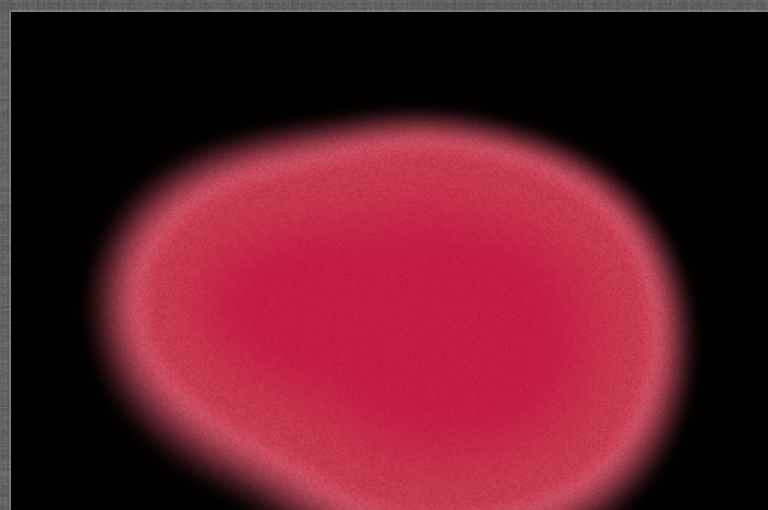
This background is drawn by a Shadertoy shader. Its source:

```glsl
float hash(vec2 cell) {
    return fract(sin(dot(cell, vec2(12.9898, 78.233))) * 43758.5453);
}

// Approximate signed distance to a smooth blob with a harmonic radius
float blobDistance(vec2 p) {
    vec2 harmonics[5] = vec2[5](
        vec2(-0.0115, -0.0070), vec2(0.0680, -0.0215), vec2(-0.0215, 0.0117),
        vec2(0.0121, -0.0068), vec2(-0.0059, 0.0031));
    float angle = atan(p.y, p.x);
    float radius = 0.43;
    float slope = 0.0;
    for (int i = 0; i < 5; i++) {
        float k = float(i + 1);
        vec2 wave = vec2(cos(k * angle), sin(k * angle));
        radius += dot(harmonics[i], wave);
        slope += k * dot(harmonics[i], vec2(-wave.y, wave.x));
    }
    return (length(p) - radius) / sqrt(1.0 + pow(slope / radius, 2.0));
}

vec3 blobColor(vec2 p, float grain) {
    vec3 core = vec3(0.765, 0.105, 0.270);
    vec3 flesh = vec3(0.775, 0.225, 0.300);
    vec3 rim = vec3(0.800, 0.305, 0.385);
    float d = blobDistance(p);

    // Interior shading from the centre to the pale rim
    vec3 color = mix(core, flesh, smoothstep(-0.24, -0.035, d));
    color = mix(color, rim, smoothstep(-0.045, 0.008, d));
    color += grain * mix(0.025, 0.05, smoothstep(-0.2, 0.0, d));

    // Soft halo, wider towards the lower left
    float haloWidth = 0.105 - 0.03 * dot(normalize(p + 1e-5), vec2(0.5, 0.8));
    float halo = 1.0 - smoothstep(-0.012, haloWidth, d);
    return mix(vec3(0.006, 0.0, 0.0), color, halo);
}

void mainImage(out vec4 fragColor, in vec2 fragCoord) {
    vec2 p = fragCoord / iResolution.y;
    float pixel = 1.0 / iResolution.y;
    vec2 cell = floor(p * 340.0);
    float grain = hash(cell) - 0.5;

    vec3 color = blobColor(p - vec2(0.820, 0.365), grain);

    // Woven grey border along the left and top
    float inset = min(p.x - 0.0215, 0.9766 - p.y);
    float weave = hash(vec2(cell.x, 7.0)) + hash(vec2(3.0, cell.y)) - 1.0;
    vec3 cloth = vec3(0.385 + 0.04 * weave + 0.05 * grain);
    float highlight = 1.0 - smoothstep(0.0005, 0.003, abs(inset + 0.0015));
    cloth += 0.12 * highlight;
    color = mix(cloth, color, smoothstep(-0.5 * pixel, 0.5 * pixel, inset));

    fragColor = vec4(clamp(color, 0.0, 1.0), 1.0);
}
```
